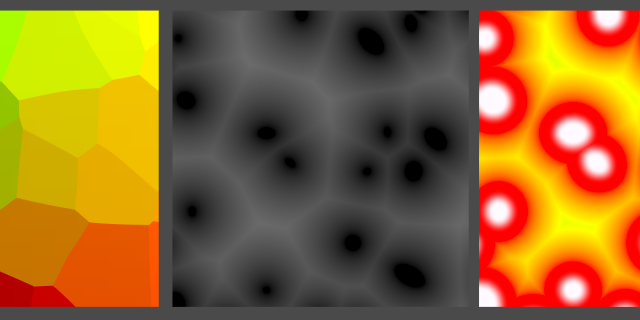
This pattern is drawn by a WebGL 1 fragment shader. Its source:

```glsl
precision highp float;

uniform vec2 u_resolution;

#define PANEL_SIZE 0.926
#define PANEL_LEFTS vec3(-1.430, -0.461, 0.497)
#define PANEL_BOTTOM -0.459
#define FRAME_COLOR vec3(0.29)
#define GRID 4.0
#define JITTER 0.92
#define SPOT_RADIUS vec2(0.011, 0.033)
#define MAX_ECCENTRICITY 0.74
#define GREY_SLOPE 0.8
#define CORE_FADE vec2(0.008, 0.056)
#define HEAT_STEPS vec3(0.085, 0.195, 0.31)
#define CELL_TINT 0.08

vec2 hash2(vec2 p) {
    vec2 k = vec2(dot(p, vec2(127.1, 311.7)), dot(p, vec2(269.5, 183.3)));
    return fract(sin(k) * 43758.545);
}

// Distance from an ellipse outline, measured along the ray from its centre.
float spotDistance(vec2 q, vec2 cell) {
    vec2 shape = hash2(cell + 37.0);
    float angle = 6.2832 * hash2(cell + 71.0).x;
    float r = max(length(q), 1e-5);
    float c = dot(q, vec2(cos(angle), sin(angle))) / r;
    float minor = mix(SPOT_RADIUS.x, SPOT_RADIUS.y, shape.x);
    return r - minor * inversesqrt(1.0 - MAX_ECCENTRICITY * shape.y * c * c);
}

// Nearest and second nearest spots: distances in xy, seeds through out values.
vec2 cellField(vec2 p, out vec2 seed, out vec2 nextSeed) {
    vec2 d = vec2(10.0);
    vec2 base = floor(p * GRID);
    seed = nextSeed = p;
    for (int j = -2; j <= 2; j++) {
        for (int i = -2; i <= 2; i++) {
            vec2 cell = base + vec2(float(i), float(j));
            vec2 s = (cell + 0.5 + JITTER * (hash2(cell) - 0.5)) / GRID;
            float dist = spotDistance(p - s, cell);
            if (dist < d.x) {
                d = vec2(dist, d.x);
                nextSeed = seed;
                seed = s;
            } else if (dist < d.y) {
                d.y = dist;
                nextSeed = s;
            }
        }
    }
    return d;
}

// Cell position as red and green, with a faint slope inside each cell.
vec3 seedColor(vec2 seed, vec2 p) {
    return vec3(sqrt(clamp(mix(seed, p, CELL_TINT), 0.0, 1.0)), 0.0);
}

// White core, red ring, then yellow and green with distance.
vec3 heatColor(float d) {
    float green = clamp((d - HEAT_STEPS.x) / (HEAT_STEPS.y - HEAT_STEPS.x), 0.0, 1.0);
    float red = clamp((HEAT_STEPS.z - d) / (HEAT_STEPS.z - HEAT_STEPS.y), 0.0, 1.0);
    float core = 1.0 - smoothstep(CORE_FADE.x, CORE_FADE.y, d);
    return mix(vec3(sqrt(red), sqrt(green), 0.0), vec3(1.0, 0.98, 1.0), core);
}

void main() {
    vec2 p = (gl_FragCoord.xy - 0.5 * u_resolution) / u_resolution.y;
    float pixel = 1.0 / (u_resolution.y * PANEL_SIZE);

    // Panel choice and its local coordinates.
    vec3 lefts = PANEL_LEFTS;
    float gap = 0.5 * (lefts.z - lefts.y - PANEL_SIZE);
    float isCells = 1.0 - step(lefts.y - gap, p.x);
    float isHeat = step(lefts.z - gap, p.x);
    float left = mix(mix(lefts.y, lefts.x, isCells), lefts.z, isHeat);
    vec2 uv = (p - vec2(left, PANEL_BOTTOM)) / PANEL_SIZE;

    // One shared field, shown three ways.
    vec2 seed, nextSeed;
    vec2 d = cellField(uv, seed, nextSeed);
    float share = clamp(0.5 + 0.5 * (d.y - d.x) / pixel, 0.0, 1.0);
    vec3 cells = mix(seedColor(nextSeed, uv), seedColor(seed, uv), share);
    vec3 grey = vec3(sqrt(GREY_SLOPE * max(d.x, 0.0)));
    vec3 color = mix(mix(grey, cells, isCells), heatColor(d.x), isHeat);

    // Frame around the panels.
    vec2 box = abs(uv - 0.5) - 0.5;
    float inside = clamp(0.5 - max(box.x, box.y) / pixel, 0.0, 1.0);
    gl_FragColor = vec4(mix(FRAME_COLOR, color, inside), 1.0);
}
```
